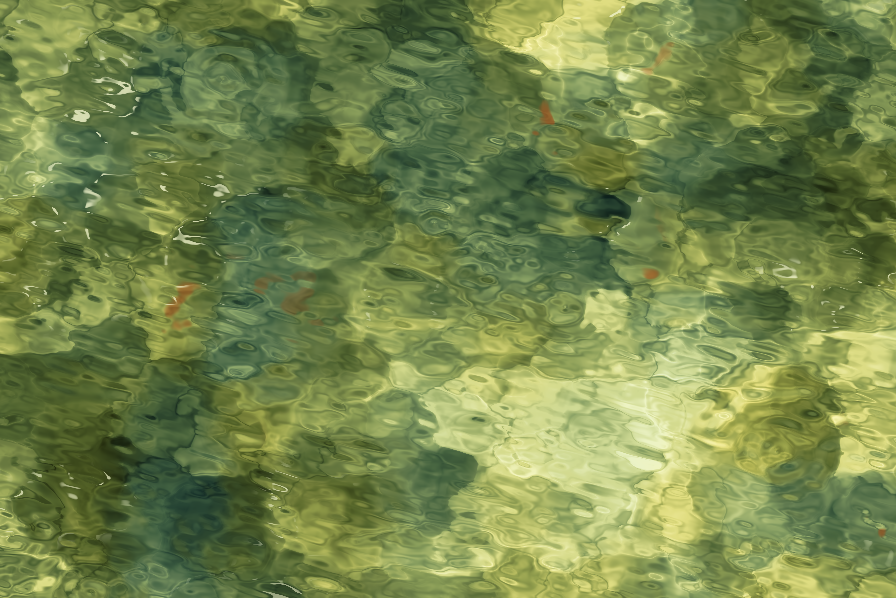
A WebGL 1 fragment shader for this texture:

```glsl
precision highp float;
// Sunlit shallow water: mossy stones seen through rippled, refracting ringlets.
uniform vec2 u_resolution;

float hash(vec2 p) {
  vec3 h = fract(vec3(p.xyx) * 0.1031);
  h += dot(h, h.yzx + 33.33);
  return fract((h.x + h.y) * h.z);
}

// Smooth value noise in -1..1
float noise(vec2 p) {
  vec2 i = floor(p), f = fract(p);
  f = f * f * f * (f * (f * 6.0 - 15.0) + 10.0);
  float low = mix(hash(i), hash(i + vec2(1, 0)), f.x);
  float high = mix(hash(i + vec2(0, 1)), hash(i + vec2(1, 1)), f.x);
  return 2.0 * mix(low, high, f.y) - 1.0;
}

float fbm(vec2 p) {
  float sum = 0.0, amp = 1.0;
  for (int i = 0; i < 4; i++) {
    sum += amp * noise(p);
    p = mat2(1.6, 1.2, -1.2, 1.6) * p + 17.3;
    amp *= 0.5;
  }
  return sum;
}

// Water height: crossing wavelets plus scattered ring ripples
float waterHeight(vec2 p) {
  vec2 s = mat2(0.95, 0.3, -0.3, 0.95) * p;
  float h = 0.8 * noise(s * vec2(6.0, 9.0) + 40.0)
          + 0.3 * noise(p * vec2(15.0, 25.0) + 70.0)
          + 0.08 * noise(s * vec2(34.0, 62.0) + 90.0);
  for (int i = 0; i < 10; i++) {
    float k = float(i);
    vec2 centre = vec2(1.5 * fract(k * 0.618 + 0.54), fract(k * 0.381 + 0.58));
    float r = length((p - centre) * vec2(1.0, 1.2));
    h += 0.055 * sin(r * (120.0 + 6.0 * k)) * exp(-r * r * 80.0);
  }
  return h;
}

// Stone cells: x is the tone of the nearest stone, y the distance to its rim
vec2 stones(vec2 p) {
  vec2 cell = floor(p);
  float near = 9.0, next = 9.0, tone = 0.0;
  for (int y = -1; y <= 1; y++) {
    for (int x = -1; x <= 1; x++) {
      vec2 c = cell + vec2(x, y);
      float d = length(c + vec2(hash(c), hash(c + 31.7)) - p);
      if (d < near) {
        next = near;
        near = d;
        tone = 2.0 * hash(c + 57.1) - 1.0;
      } else {
        next = min(next, d);
      }
    }
  }
  return vec2(tone, next - near);
}

float patchOf(vec2 p, vec2 centre, vec2 size) {
  vec2 d = (p - centre) / size;
  return exp(-dot(d, d));
}

// Broad sunlit and shaded areas
float sunlight(vec2 p) {
  return 1.3 * patchOf(p, vec2(1.03, 0.27), vec2(0.27, 0.19))
       + 0.9 * patchOf(p, vec2(0.62, 0.33), vec2(0.30, 0.10))
       + 1.0 * patchOf(p, vec2(1.48, 0.42), vec2(0.16, 0.10))
       + 1.0 * patchOf(p, vec2(0.75, 0.04), vec2(0.14, 0.09))
       + 0.8 * patchOf(p, vec2(1.00, 0.88), vec2(0.12, 0.15))
       + 0.8 * patchOf(p, vec2(0.04, 0.78), vec2(0.09, 0.14))
       - 1.2 * patchOf(p, vec2(0.06, 0.22), vec2(0.26, 0.19))
       - 0.9 * patchOf(p, vec2(1.36, 0.84), vec2(0.25, 0.25))
       - 0.9 * patchOf(p, vec2(0.66, 0.73), vec2(0.16, 0.10));
}

// Moss palette from deep shade to sunlit sand
vec3 mossColour(float z) {
  vec3 c = mix(vec3(0.08, 0.13, 0.07), vec3(0.20, 0.28, 0.15), smoothstep(-2.9, -1.6, z));
  c = mix(c, vec3(0.31, 0.40, 0.21), clamp((z + 1.60) / 0.85, 0.0, 1.0));
  c = mix(c, vec3(0.42, 0.49, 0.27), clamp((z + 0.75) / 0.70, 0.0, 1.0));
  c = mix(c, vec3(0.54, 0.61, 0.33), clamp((z + 0.05) / 0.60, 0.0, 1.0));
  c = mix(c, vec3(0.68, 0.72, 0.40), clamp((z - 0.55) / 0.60, 0.0, 1.0));
  c = mix(c, vec3(0.85, 0.86, 0.53), clamp((z - 1.15) / 0.65, 0.0, 1.0));
  return mix(c, vec3(0.96, 0.96, 0.73), smoothstep(1.8, 3.0, z));
}

void main() {
  vec2 p = gl_FragCoord.xy / u_resolution.y;

  // Refraction follows the slope of the water
  float e = 0.0015, h = waterHeight(p);
  vec2 slope = vec2(waterHeight(p + vec2(e, 0)) - h, waterHeight(p + vec2(0, e)) - h) / e;
  vec2 q = p + 0.0026 * slope;

  // Stony bed
  float broad = fbm(q * 3.0 + 5.0);
  float grain = fbm(q * vec2(15.0, 18.0) + 23.0);
  vec2 stone = stones(q * 8.0 + 0.25 * vec2(grain, broad));
  float rim = smoothstep(0.0, 0.14, stone.y);
  float z = sunlight(p + 0.6 * (q - p)) + 0.65 * broad + 0.75 * grain;
  z += 0.7 * stone.x * rim - 0.45 * (1.0 - rim);

  // Nested bands, fine wavelet streaks and bright folds of light
  z += 0.22 * sin(11.0 * fbm(q * 4.0 + 61.0) + 0.5 * slope.y);
  z += 0.5 * noise(q * vec2(24.0, 85.0) + 3.0) * smoothstep(-0.3, 0.5, noise(p * 5.0 + 12.0));
  float fold = pow(1.0 - abs(noise(q * vec2(9.0, 13.0) + 81.0)), 9.0);
  z += 0.75 * fold * smoothstep(-0.6, 0.7, broad) + 0.018 * slope.y - 0.06;
  vec3 colour = mossColour(z);

  // Ochre and slate tints, rare rust pebbles, pale glints
  colour += vec3(0.05, 0.01, -0.06) * noise(q * 7.0 + 44.0);
  float rust = smoothstep(0.72, 0.9, noise(q * 10.0 + 19.0)) * smoothstep(0.1, 0.5, noise(p * 4.0 + 8.0));
  colour = mix(colour, vec3(0.60, 0.31, 0.12), 0.7 * rust);
  float glint = smoothstep(0.72, 0.92, noise(q * vec2(42.0, 60.0) + 9.0)) * smoothstep(0.1, 0.8, noise(p * 6.0 + 33.0));
  colour = mix(colour, vec3(0.95, 0.96, 0.80), 0.8 * glint);
  gl_FragColor = vec4(clamp(colour, 0.0, 1.0), 1.0);
}
```
